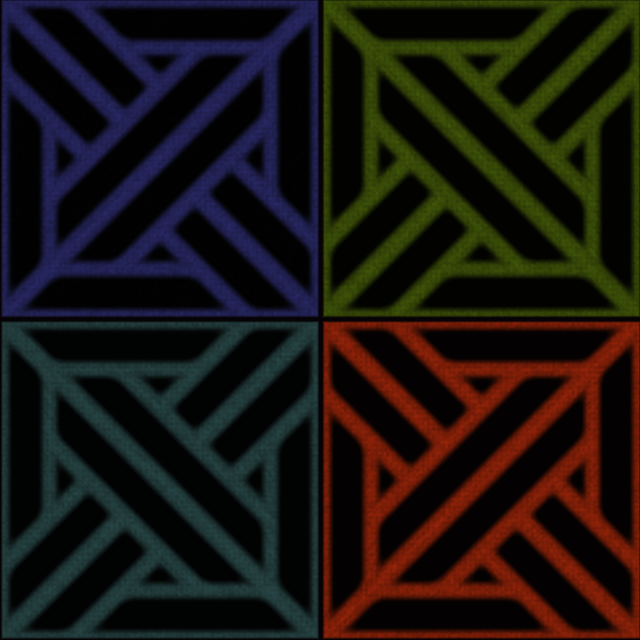
Reproduce this pattern procedurally as a WebGL 2 fragment shader.

```glsl
#version 300 es
precision highp float;
// Two by two checker of woven lattice tiles in blue, green, teal and red.
// Black openings are cut from each tile by rounded intersections of straight
// bounds; alternate tiles are mirrored, and a fine cloth grain covers them.

uniform vec2 u_resolution;
out vec4 fragColor;

const float PERIOD = 0.5026;      // tile pitch in canvas units
const float ORIGIN = -0.0013;     // lower left corner of the first tile

// Bounds in tile units, measured from the tile centre
const float TILE_EDGE = 0.4925;
const float RIM = 0.4685;
const float FRAME_OUT = 0.368;
const float FRAME_IN = 0.3200;
const float RIB = 0.0315;         // half width of the middle rib of a band
const float STRIP_END = 0.1275;
const float BAND_EDGE = 0.1850;

const vec3 GAP_COLOR = vec3(0.022, 0.008, 0.018);
const vec3 TILE_COLORS[4] = vec3[4](
    vec3(0.120, 0.212, 0.212),    // teal
    vec3(0.460, 0.106, 0.024),    // red
    vec3(0.122, 0.122, 0.312),    // blue
    vec3(0.196, 0.262, 0.022));   // green

float hash(vec2 p) {
    vec3 q = fract(vec3(p.xyx) * 0.1031);
    q += dot(q, q.yzx + 33.33);
    return fract((q.x + q.y) * q.z);
}

float valueNoise(vec2 p) {
    vec2 i = floor(p), f = fract(p);
    f = f * f * (3.0 - 2.0 * f);
    float low = mix(hash(i), hash(i + vec2(1, 0)), f.x);
    float high = mix(hash(i + vec2(0, 1)), hash(i + vec2(1, 1)), f.x);
    return mix(low, high, f.y);
}

// Intersection of two regions with a rounded corner
float roundMax(float a, float b) {
    const float radius = 0.022;
    float h = max(radius - abs(a - b), 0.0) / radius;
    return max(a, b) + h * h * radius * 0.25;
}

// Negative between two bounds
float between(float v, float low, float high) {
    return max(low - v, v - high);
}

// Signed distance to the openings, negative inside them
float openings(vec2 p) {
    float square = max(abs(p.x), abs(p.y));
    float across = abs(p.x - p.y) * 0.7071;   // from the main diagonal
    float along = abs(p.x + p.y) * 0.7071;    // from the crossing diagonal

    float mainStrips = roundMax(between(across, RIB, STRIP_END), square - FRAME_IN);
    float crossStrips = roundMax(between(along, RIB, STRIP_END),
                                 roundMax(BAND_EDGE - across, square - RIM));
    float triangles = roundMax(roundMax(BAND_EDGE - across, BAND_EDGE - along),
                               square - FRAME_IN);
    float sideSlots = roundMax(between(square, FRAME_OUT, RIM),
                               roundMax(RIB - across, BAND_EDGE - along));
    return min(min(mainStrips, crossStrips), min(triangles, sideSlots));
}

// Cloth grain around 1: crossed threads, speckle and diagonal streaks
float clothGrain(vec2 p, vec2 seed) {
    vec2 threads = sin(p * 6.2832 * 62.0);
    float speckle = valueNoise(p * 120.0 + seed * 37.0 + 200.0) - 0.5;
    vec2 diagonal = vec2(p.x + p.y, p.x - p.y);
    float streak = valueNoise(diagonal * vec2(7.0, 75.0) + seed * 19.0 + 100.0) - 0.5;
    return 1.0 + 0.025 * (threads.x + threads.y) + 0.20 * speckle + 0.12 * streak;
}

void main() {
    vec2 uv = gl_FragCoord.xy / u_resolution;
    vec2 grid = (uv - ORIGIN) / PERIOD;
    vec2 cell = clamp(floor(grid), 0.0, 1.0);
    vec2 p = grid - cell - 0.5;

    // Mirror the tiles on one diagonal of the checker
    if (cell.x == cell.y) p.x = -p.x;

    // Soft lattice, brightest along the middle of each line
    float d = openings(p);
    float lattice = smoothstep(-0.012, 0.013, d);
    float ridge = mix(0.90, 1.10, smoothstep(0.0, 0.034, d));

    float edge = max(abs(p.x), abs(p.y));
    float tile = 1.0 - smoothstep(TILE_EDGE - 0.006, TILE_EDGE + 0.004, edge);

    vec3 color = TILE_COLORS[int(cell.x + 2.0 * cell.y)];
    float grain = clothGrain(p, cell);
    float light = tile * (lattice * ridge + 0.015) * grain;
    fragColor = vec4(mix(GAP_COLOR, vec3(0.004), tile) + color * light, 1.0);
}
```
